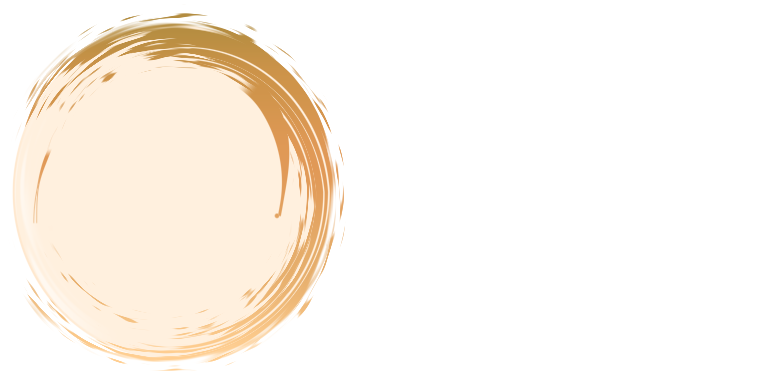
Reproduce this background procedurally as a WebGL 1 fragment shader.

```glsl
precision highp float;
// A dry-brushed golden ring around a cream disc, on a white ground.

uniform vec2 u_resolution;

vec2 gradientAt(vec2 cell) {
  float angle = 6.2832 * fract(sin(dot(cell, vec2(127.1, 311.7))) * 43758.5);
  return vec2(cos(angle), sin(angle));
}

float gradientNoise(vec2 p) {
  vec2 i = floor(p);
  vec2 f = p - i;
  vec2 u = f * f * f * (f * (f * 6.0 - 15.0) + 10.0);
  float low = mix(dot(gradientAt(i), f),
                  dot(gradientAt(i + vec2(1, 0)), f - vec2(1, 0)), u.x);
  float high = mix(dot(gradientAt(i + vec2(0, 1)), f - vec2(0, 1)),
                   dot(gradientAt(i + vec2(1, 1)), f - vec2(1, 1)), u.x);
  return mix(low, high, u.y);
}

// Coverage from a depth that is positive inside
float cover(float depth, float blur) {
  return smoothstep(-blur, blur, depth);
}

// Vertical gold gradient, pale at the bottom and olive at the top
vec3 goldAt(float y) {
  vec3 gold = mix(vec3(1.0, 0.81, 0.57), vec3(0.90, 0.68, 0.42), smoothstep(0.05, 0.32, y));
  gold = mix(gold, vec3(0.88, 0.60, 0.34), smoothstep(0.3, 0.58, y));
  gold = mix(gold, vec3(0.81, 0.58, 0.29), smoothstep(0.58, 0.8, y));
  return mix(gold, vec3(0.70, 0.55, 0.25), smoothstep(0.78, 0.96, y));
}

// The main stroke: ragged rims cut by thin gaps that spiral outwards
float brushRing(float r, float a, float px) {
  float spiral = r + 0.012 * a;
  float bristle = gradientNoise(vec2(a * 2.6, spiral * 95.0))
                + 0.4 * gradientNoise(vec2(a * 6.0 + 9.0, spiral * 190.0));
  float inner = 0.345 + 0.105 * smoothstep(1.2, 2.6, a)
              + 0.03 * (1.0 - smoothstep(-0.1, 0.5, a))
              + 0.1 * smoothstep(0.8, 2.6, -a)
              + 0.2 * smoothstep(2.55, 2.9, a)
              + 0.1 * smoothstep(2.4, 2.7, -a);
  float outer = 0.437 + 0.014 * pow(sin(2.0 * a), 2.0) + 0.02 * smoothstep(1.6, 2.5, -a);
  float solid = smoothstep(-0.1, 0.4, a) * (1.0 - smoothstep(1.1, 1.6, a));
  float ragged = 0.085 - 0.065 * solid + 0.1 * smoothstep(1.5, 2.3, a);
  float depth = min(r - inner + ragged * bristle, outer - r + 0.02 * bristle);
  float ink = cover(depth, px * (0.8 + 40.0 * ragged));

  for (int i = 0; i < 4; i++) {
    float n = float(i);
    float gap = 0.429 - 0.016 * n - 0.035 * max(a, 0.0) + 0.003 * sin(a * 2.0 + n * 2.3);
    float halfWidth = 0.0012 + 0.0016 * sin(a * 1.6 + n * 1.9 + 0.8);
    ink *= 1.0 - cover(halfWidth - abs(r - gap), px * 0.8);
  }
  return ink;
}

// Loose flecks thrown off either rim
float flecks(float r, float a) {
  float grain = gradientNoise(vec2(a * 5.0 + 40.0, (r + 0.02 * a) * 110.0));
  float outside = grain - 0.22 - 12.0 * abs(r - 0.458);
  float inside = grain - 0.27 - 9.0 * abs(r - 0.355);
  float reach = 1.0 - smoothstep(2.4, 2.9, abs(a));
  float insideReach = smoothstep(0.9, 1.5, a) + smoothstep(0.2, 0.8, -a);
  return reach * max(cover(outside, 0.13), insideReach * cover(inside, 0.13));
}

void main() {
  float px = 1.0 / u_resolution.y;
  vec2 uv = gl_FragCoord.xy * px;
  vec2 p = (uv - vec2(0.448, 0.5)) * vec2(1.05, 1.0);
  float r = length(p);
  float a = atan(p.y, p.x);

  // Cream disc with a washed-out, whitish rim on its left side
  float left = smoothstep(0.12, 0.36, -p.x) * (1.0 - smoothstep(0.05, 0.25, p.y));
  float wash = cover(gradientNoise(vec2(p.y * 4.0, r * 70.0)) + 0.05, 0.25);
  vec3 cream = vec3(1.0, 0.94, 0.87);
  vec3 disc = mix(cream, vec3(1.0), 0.55 * left * wash * smoothstep(0.37, 0.42, r));
  disc = mix(disc, vec3(1.0, 0.91, 0.81), left * cover(0.003 - abs(r - 0.433), px));
  vec3 color = mix(vec3(1.0), disc, cover(0.436 - r, px * 0.8));

  // Brush stroke and flecks
  vec3 gold = goldAt(uv.y);
  float ink = max(brushRing(r, a, px), flecks(r, a));

  // Tapering inner hook on the right
  float hookRadius = 0.3 + 0.05 * smoothstep(-0.2, 0.9, a);
  float hookWidth = 0.004 + 0.02 * smoothstep(-0.1, 0.7, a);
  float hook = cover(hookWidth - abs(r - hookRadius), px * 0.8);
  hook *= smoothstep(-0.22, -0.2, a) * (1.0 - smoothstep(0.85, 1.0, a));
  hook = max(hook, cover(0.006 - length(p - vec2(0.287, -0.062)), px));
  color = mix(color, gold, max(ink, hook));

  // Thin hooked tail on the left
  float tailX = -0.378 + 1.2 * pow(p.y + 0.08, 2.0);
  float split = 0.004 * (1.0 - smoothstep(-0.08, 0.06, p.y));
  float tail = cover(0.0014 + 0.004 * smoothstep(0.0, 0.09, p.y)
             - abs(abs(p.x - tailX - split) - split), px * 0.8);
  tail *= smoothstep(-0.084, -0.078, p.y) * (1.0 - smoothstep(0.09, 0.115, p.y));
  color = mix(color, gold, tail * mix(0.55, 1.0, smoothstep(-0.05, 0.08, p.y)));

  gl_FragColor = vec4(color, 1.0);
}
```
